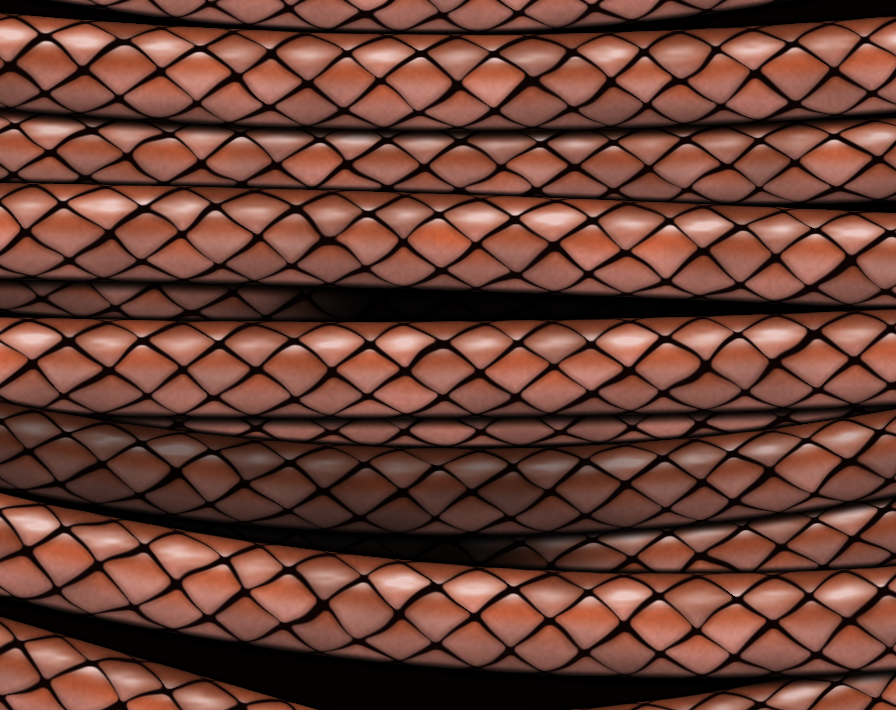
A WebGL 1 fragment shader for this texture:

```glsl
precision highp float;
// Stacked cords of braided brown leather, gently bowed, over near-black gaps.
// Each cord is a parabola wrapped as a cylinder with a diamond lattice of scales;
// a rear layer is laid first, then a front layer. Lengths are canvas width / 768.
uniform vec2 u_resolution;

float hash(vec2 p) {
  vec3 q = fract(vec3(p.xyx) * 0.1031);
  q += dot(q, q.yzx + 33.33);
  return fract((q.x + q.y) * q.z);
}

float noise(vec2 p) {
  vec2 i = floor(p), f = fract(p);
  f = f * f * (3.0 - 2.0 * f);
  return mix(mix(hash(i), hash(i + vec2(1.0, 0.0)), f.x),
             mix(hash(i + vec2(0.0, 1.0)), hash(i + 1.0), f.x), f.y);
}

// Lays one cord over the colour; heights are its centre at left, middle, right.
vec3 layCord(vec3 under, vec2 p, vec3 heights, float radius, float shade, float seed) {
  float px = 768.0 / u_resolution.x;
  float s = p.x / 768.0 - 0.5;
  float bow = 2.0 * (heights.x + heights.z - 2.0 * heights.y);
  float tilt = heights.z - heights.x;
  float off = p.y - (heights.y + tilt * s + bow * s * s);
  float slope = (tilt + 2.0 * bow * s) / 768.0;
  float t = off / radius;
  float angle = asin(clamp(t, -1.0, 1.0));
  float facing = cos(angle);

  // Diamond lattice around the cylinder, slightly uneven
  float u = (p.x + slope * off) / 64.0 + hash(vec2(seed, 7.0));
  float v = angle / 1.24;
  vec2 lattice = vec2(u + v, u - v);
  lattice += 0.2 * (vec2(noise(p / 30.0 + seed), noise(p / 30.0 + seed + 40.0)) - 0.5);
  vec2 cell = floor(lattice);
  vec2 f = fract(lattice) - 0.5;
  float rnd = hash(cell + seed * 17.0);
  float rnd2 = hash(cell + seed * 31.0 + 5.0);

  // Rounded scale that tapers a little, so the gaps swell and close
  float down = f.x - f.y;
  float along = f.x + f.y;
  vec2 shift = 0.05 * (vec2(rnd, rnd2) - 0.5);
  vec2 q = abs(f + shift) - vec2(0.33 - 0.06 * f.y, 0.35 + 0.05 * f.x);
  float dist = length(max(q, 0.0)) + min(max(q.x, q.y), 0.0) - 0.12;
  float soft = 0.02 + 0.014 * px / max(facing, 0.3);
  float scale = 1.0 - smoothstep(-soft, soft, dist);
  float bevel = 1.0 - smoothstep(-0.16, 0.0, dist);

  // Warm leather above, dull rosy sheen below
  float rosy = smoothstep(-0.3, 0.4, t * 0.7 + down * 0.6);
  vec3 leather = mix(vec3(0.61, 0.29, 0.18), vec3(0.66, 0.42, 0.37), rosy);
  leather *= (0.88 + 0.24 * rnd) * (0.8 + 0.2 * bevel);
  leather *= 0.96 + 0.08 * noise(p / 3.0);
  leather *= 0.86 + 0.28 * noise(p / vec2(55.0, 25.0) + seed);
  leather *= pow(max(facing, 0.0), 0.45) * (1.05 - 0.08 * t);

  // Glossy streak along the upper row, faint sheen on the middle row
  float streak = (t + 0.53 + 0.06 * (rnd - 0.5) + 0.06 * along) / 0.17;
  float gloss = exp(-streak * streak - 2.0 * along * along);
  gloss *= (0.55 + 0.55 * rnd) * (0.7 + 0.6 * noise(p / vec2(14.0, 4.0)));
  float sheen = (t - 0.1) / 0.25;
  gloss += 0.2 * rnd2 * exp(-sheen * sheen) * bevel;
  leather = mix(leather, vec3(0.95, 0.83, 0.81), clamp(gloss, 0.0, 0.88));

  vec3 body = mix(vec3(0.05, 0.01, 0.01), leather, scale) * shade;
  body *= 1.0 - 0.75 * smoothstep(0.86, 1.0, t);
  float rim = 1.0 + 0.04 * (noise(vec2(u * 3.0, seed)) - 0.5);
  float cover = 1.0 - smoothstep(rim - px / radius, rim + px / radius, abs(t));

  // Deep shadow cast below the cord, a narrow one above
  float reach = t > 0.0 ? 1.28 : 1.14;
  float contact = mix(0.06, 1.0, smoothstep(1.0, reach, abs(t)));
  return mix(under * contact, body, cover);
}

void main() {
  vec2 p = vec2(gl_FragCoord.x, u_resolution.y - gl_FragCoord.y) * 768.0 / u_resolution.x;
  vec3 color = vec3(0.02, 0.003, 0.003);

  // Rear cords, seen between the front ones
  for (int n = 0; n < 5; n++) {
    float j = float(n);
    float lift = exp(-(j - 2.3) * (j - 2.3));
    vec3 heights = vec3(128.0, 142.0, 137.0) + vec3(105.0, 122.0, 115.0) * j;
    heights -= vec3(8.0, 40.0, 44.0) * lift;
    heights += vec3(62.0, 22.0, 0.0) * step(3.5, j);
    float sunk = 1.0 - min(abs(j - 1.0), 1.0);
    float hidden = 1.0 - min(abs(j - 3.0), 1.0);
    float shade = mix(0.94, 0.7 - 0.68 * smoothstep(150.0, 320.0, p.x), sunk);
    shade *= 1.0 - hidden * (0.95 - 0.9 * smoothstep(380.0, 580.0, p.x));
    color = layCord(color, p, heights, 36.0, shade, j + 20.0);
  }

  // Front cords, unevenly spaced and bowed
  for (int n = 0; n < 7; n++) {
    float i = float(n);
    float swell = exp(-(i - 2.7) * (i - 2.7) / 1.6);
    float raised = 1.0 - min(abs(i - 1.0), 1.0);
    float recessed = 1.0 - min(abs(i - 4.0), 1.0);
    vec3 heights = vec3(-50.0, -12.0, -30.0) + vec3(103.0, 108.0, 112.0) * i;
    heights += vec3(57.0, 5.0, 0.0) * swell - vec3(10.0, 26.0, 27.0) * raised;
    heights.z += 30.0 * sin(1.5708 * (i - 1.0));
    heights += vec3(5.0, 49.0, 118.0) * max(i - 5.0, 0.0);
    float shade = 1.0 - recessed * (0.5 - 0.35 * smoothstep(400.0, 700.0, p.x));
    float radius = 41.5 - 4.0 * recessed + 3.5 * step(4.5, i);
    color = layCord(color, p, heights, radius, shade, i);
  }
  gl_FragColor = vec4(color, 1.0);
}
```
